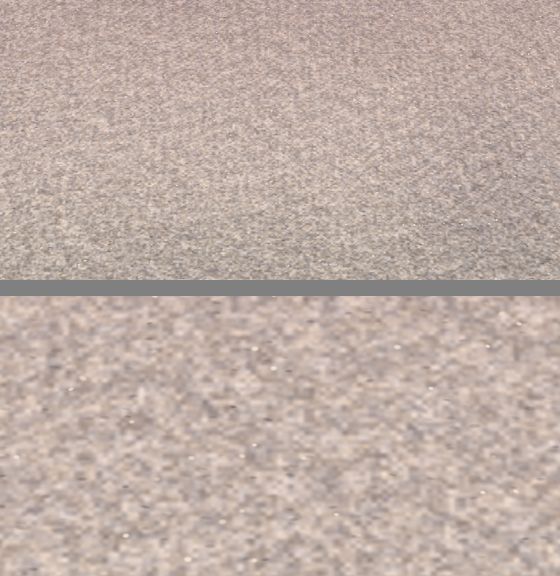
Top: the whole. Bottom: its middle third, enlarged.
This texture is drawn by a WebGL 1 fragment shader. Its source:

```glsl
precision highp float;
// Sunlit asphalt seen at a slant: fine flattened grains, dark pits and
// pale chips. Layers of value noise and jittered soft ellipses are laid
// on a receding ground plane, over broad patches of light and tint.

uniform vec2 u_resolution;

// Colours
const vec3 STONE = vec3(0.745, 0.679, 0.648);
const vec3 LIGHT_TINT = vec3(1.0, 0.96, 0.89);
const vec3 ROSE_SHIFT = vec3(0.010, -0.010, -0.006);
const vec3 OLIVE_SHIFT = vec3(-0.008, 0.007, -0.003);
const vec3 SHADE_SHIFT = vec3(-0.065, -0.062, -0.048);
const vec3 CHIP_COLOUR = vec3(0.96, 0.90, 0.84);
const vec3 WARM_CHIP = vec3(0.90, 0.76, 0.65);

// Cells per canvas height, and strengths
const float RECESSION = 0.26;
const vec2 CLUMP_FREQ = vec2(26.0, 44.0);
const vec2 GRAIN_FREQ = vec2(78.0, 122.0);
const vec2 GRIT_FREQ = vec2(135.0, 165.0);
const vec2 PIT_FREQ = vec2(36.0, 74.0);
const vec2 CHIP_FREQ = vec2(46.0, 66.0);
const float CLUMP_AMOUNT = 0.06;
const float GRAIN_AMOUNT = 0.19;
const float GRIT_AMOUNT = 0.15;
const float HUE_AMOUNT = 0.045;
const float PIT_SHARE = 0.20;
const float PIT_DEPTH = 0.13;
const float CHIP_SHARE = 0.055;

float hash(vec2 p) {
    return fract(sin(dot(p, vec2(127.1, 311.7))) * 43758.5453);
}

// Value noise centred on zero
float noise(vec2 p) {
    vec2 cell = floor(p);
    vec2 f = fract(p);
    f = f * f * (3.0 - 2.0 * f);
    float low = mix(hash(cell), hash(cell + vec2(1.0, 0.0)), f.x);
    float high = mix(hash(cell + vec2(0.0, 1.0)), hash(cell + 1.0), f.x);
    return mix(low, high, f.y) - 0.5;
}

// One soft ellipse in a share of the cells; x is coverage, y a random tone
vec2 speck(vec2 p, float share, vec2 radius, float seed) {
    vec2 cell = floor(p) + seed;
    vec2 jitter = vec2(hash(cell + 3.7), hash(cell + 8.3)) - 0.5;
    vec2 offset = fract(p) - 0.5 - jitter * 0.45;
    offset.y += offset.x * (hash(cell + 5.9) - 0.4) * 0.6;
    float size = mix(0.65, 1.15, hash(cell + 1.3));
    float cover = 1.0 - smoothstep(0.35, 1.2, length(offset / (radius * size)));
    return vec2(cover * step(hash(cell), share), hash(cell + 6.1));
}

// Broad soft spot of light or tint
float patchMask(vec2 p, vec2 centre, vec2 radius) {
    vec2 d = (p - centre) / radius;
    return exp(-dot(d, d));
}

// Ground plane: features shrink evenly towards the top
vec2 groundPlane(vec2 p) {
    float nearness = 1.0 - RECESSION * p.y;
    return vec2((p.x - 1.0) / nearness, -log(nearness) / RECESSION);
}

void main() {
    vec2 p = gl_FragCoord.xy / u_resolution.y;
    vec2 ground = groundPlane(p);

    // Broad light and tint
    vec3 colour = STONE;
    colour += ROSE_SHIFT * smoothstep(0.45, 1.0, p.y);
    colour += OLIVE_SHIFT * (1.0 - smoothstep(0.0, 0.5, p.y));
    colour += SHADE_SHIFT * patchMask(p, vec2(1.78, 0.22), vec2(0.34, 0.36));
    colour += SHADE_SHIFT * 0.5 * patchMask(p, vec2(0.6, 0.0), vec2(0.8, 0.16));
    colour += SHADE_SHIFT * 0.3 * smoothstep(0.7, 1.0, p.y);
    float glow = patchMask(p, vec2(1.1, 0.52), vec2(0.8, 0.28));
    glow += 0.7 * patchMask(p, vec2(0.1, 0.4), vec2(0.4, 0.25));
    glow += noise(p * vec2(3.0, 5.0)) * 0.8;
    colour += LIGHT_TINT * 0.026 * glow;

    // Grain, a little stronger near the viewer
    float grain = CLUMP_AMOUNT * noise(ground * CLUMP_FREQ);
    grain += GRAIN_AMOUNT * noise(ground * GRAIN_FREQ + 17.0);
    grain += GRIT_AMOUNT * noise(ground * GRIT_FREQ + 41.0);
    colour += LIGHT_TINT * grain * mix(1.12, 0.90, p.y);
    float hue = noise(ground * GRAIN_FREQ * 0.8 + 73.0);
    colour += vec3(0.6, 0.0, -0.8) * hue * HUE_AMOUNT;

    // Dark pits, then pale chips
    vec2 pit = speck(ground * PIT_FREQ, PIT_SHARE, vec2(0.30, 0.23), 11.0);
    colour -= LIGHT_TINT * PIT_DEPTH * pit.x * pit.y * mix(1.2, 0.8, p.y);
    vec2 chip = speck(ground * CHIP_FREQ, CHIP_SHARE, vec2(0.24, 0.23), 29.0);
    vec3 chipColour = mix(WARM_CHIP, CHIP_COLOUR, smoothstep(0.2, 0.7, chip.y));
    colour = mix(colour, chipColour, chip.x * mix(0.4, 0.95, chip.y));

    gl_FragColor = vec4(clamp(colour, 0.0, 1.0), 1.0);
}
```
